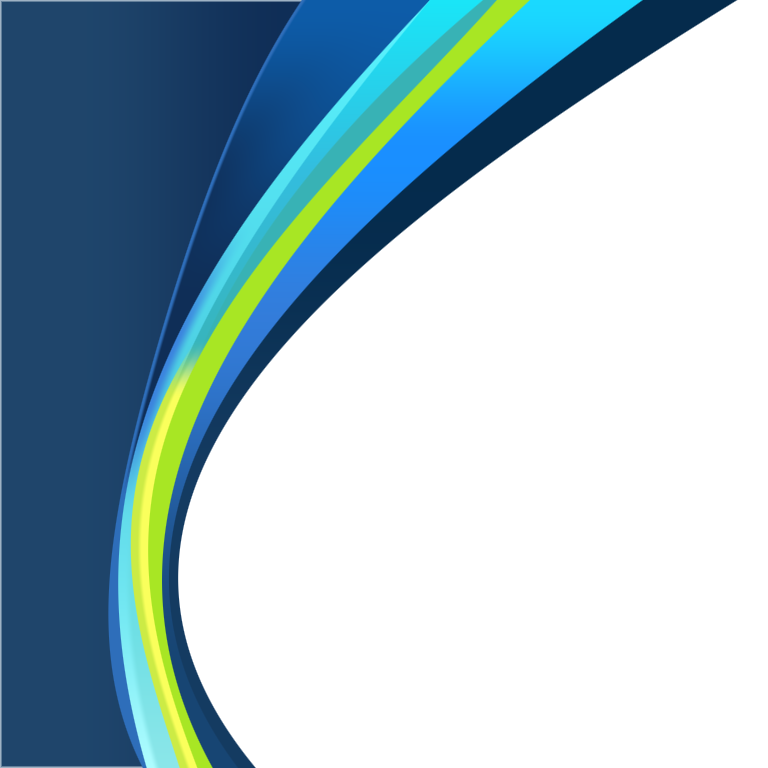
A WebGL 2 fragment shader for this background:

```glsl
#version 300 es
precision highp float;
// A fan of curved ribbons sweeping over navy towards a white field.
// Each ribbon begins at a smooth edge x = f(y) given by five evenly spaced
// heights; ribbons are painted from left to right, each covering the last.

uniform vec2 u_resolution;
out vec4 outColor;

const vec3 NAVY = vec3(0.12, 0.27, 0.42);
const vec3 DEEP = vec3(0.06, 0.18, 0.34);
const vec3 ROYAL = vec3(0.05, 0.36, 0.66);
const vec3 STEEL = vec3(0.18, 0.43, 0.73);
const vec3 AZURE = vec3(0.10, 0.56, 1.00);
const vec3 CYAN = vec3(0.10, 0.90, 0.97);
const vec3 ICE = vec3(0.56, 0.99, 1.00);
const vec3 TEAL = vec3(0.22, 0.70, 0.71);
const vec3 LIME = vec3(0.66, 0.90, 0.14);
const vec3 YELLOW = vec3(0.98, 1.00, 0.36);
const vec3 SHADE = vec3(0.02, 0.17, 0.30);

// Signed horizontal distance from a curve through five heights (Neville).
float fromEdge(vec2 p, float knots[5]) {
    float u = p.y * 4.0;
    for (int k = 1; k < 5; k++) {
        for (int i = 0; i < 5 - k; i++) {
            knots[i] = mix(knots[i], knots[i + 1], (u - float(i)) / float(k));
        }
    }
    return p.x - knots[0];
}

// Antialiased coverage of the positive side of a distance.
float cover(float d) {
    return clamp(0.5 + d / max(fwidth(d), 1e-5), 0.0, 1.0);
}

// Three colours blended along one axis, with a chosen middle position.
vec3 ramp(vec3 a, vec3 b, vec3 c, float middle, float t) {
    return t < middle ? mix(a, b, clamp(t / middle, 0.0, 1.0))
                      : mix(b, c, clamp((t - middle) / (1.0 - middle), 0.0, 1.0));
}

void main() {
    vec2 p = gl_FragCoord.xy / u_resolution;

    // Ribbon edges, listed from the bottom of the canvas to the top.
    float outer = fromEdge(p, float[5](0.186, 0.143, 0.191, 0.270, 0.393));
    float ice = fromEdge(p, float[5](0.191, 0.154, 0.204, 0.346, 0.560));
    float fan = fromEdge(p, float[5](0.215, 0.172, 0.229, 0.368, 0.560));
    float teal = fromEdge(p, float[5](0.260, 0.200, 0.243, 0.385, 0.629));
    float yellow = fromEdge(p, float[5](0.234, 0.172, 0.222, 0.420, 0.700));
    float lime = fromEdge(p, float[5](0.257, 0.194, 0.242, 0.414, 0.647));
    float blue = fromEdge(p, float[5](0.277, 0.211, 0.276, 0.447, 0.690));
    float shade = fromEdge(p, float[5](0.310, 0.220, 0.303, 0.522, 0.837));
    float white = fromEdge(p, float[5](0.333, 0.232, 0.329, 0.589, 0.960));

    // Navy ground with a thin pale rim.
    vec3 color = mix(NAVY, DEEP, smoothstep(0.10, 0.38, p.x));
    float rim = min(p.x, min(p.y, 1.0 - p.y));
    color = mix(color, vec3(0.62, 0.70, 0.77), 1.0 - smoothstep(0.001, 0.003, rim));

    // Outer veil: bright at the top, dark in the middle, with a lit edge.
    vec3 veil = mix(DEEP, ROYAL, smoothstep(0.72, 1.0, p.y));
    veil = mix(veil, ROYAL, 0.45 * smoothstep(-0.10, 0.0, ice) * smoothstep(0.60, 0.85, p.y));
    float lit = 1.0 - smoothstep(0.002, 0.007, outer);
    veil = mix(veil, STEEL, max(lit, 1.0 - smoothstep(0.35, 0.45, p.y)));
    color = mix(color, veil, cover(outer));

    // Icy highlight, bluish along its left side at middle height.
    float middle = smoothstep(0.32, 0.48, p.y) * (1.0 - smoothstep(0.55, 0.72, p.y));
    vec3 low = mix(vec3(0.68, 0.99, 1.0), ICE, smoothstep(0.0, 0.25, p.y));
    vec3 iceColor = ramp(low, vec3(0.30, 0.80, 0.88), vec3(0.35, 0.96, 1.0), 0.48, p.y);
    iceColor = mix(iceColor, mix(low, TEAL, 0.5), 0.6 * smoothstep(0.008, 0.018, ice) * (1.0 - smoothstep(0.15, 0.45, p.y)));
    iceColor = mix(iceColor, vec3(0.23, 0.52, 0.87), middle * (1.0 - smoothstep(0.002, 0.02, ice)));
    color = mix(color, iceColor, cover(ice));

    // Turquoise fan and the teal strip beside the lime band.
    vec3 fanColor = ramp(TEAL, vec3(0.20, 0.74, 0.87), CYAN, 0.55, (p.y - 0.5) * 2.0);
    color = mix(color, fanColor, cover(fan) * smoothstep(0.42, 0.56, p.y));
    color = mix(color, TEAL, cover(teal));

    // Yellow blade, brighter in its right half, closing to a tip.
    float across = yellow / max(yellow - lime, 0.002);
    vec3 blade = mix(vec3(0.80, 0.92, 0.27), YELLOW, smoothstep(0.35, 0.65, across));
    color = mix(color, blade, cover(yellow) * (1.0 - smoothstep(0.48, 0.56, p.y)));

    // Lime band, then the wide blue band fading downwards.
    color = mix(color, LIME, cover(lime));
    vec3 blueLow = mix(vec3(0.09, 0.27, 0.45), vec3(0.20, 0.49, 0.86), smoothstep(0.12, 0.62, p.y));
    vec3 blueHigh = mix(AZURE, vec3(0.10, 0.85, 1.0), smoothstep(0.80, 1.0, p.y));
    color = mix(color, mix(blueLow, blueHigh, smoothstep(0.58, 0.80, p.y)), cover(blue));

    // Dark border and the white field.
    vec3 border = mix(vec3(0.08, 0.23, 0.38), SHADE, smoothstep(0.35, 0.75, p.y));
    color = mix(color, border, cover(shade));
    color = mix(color, vec3(1.0), cover(white));

    outColor = vec4(color, 1.0);
}
```
